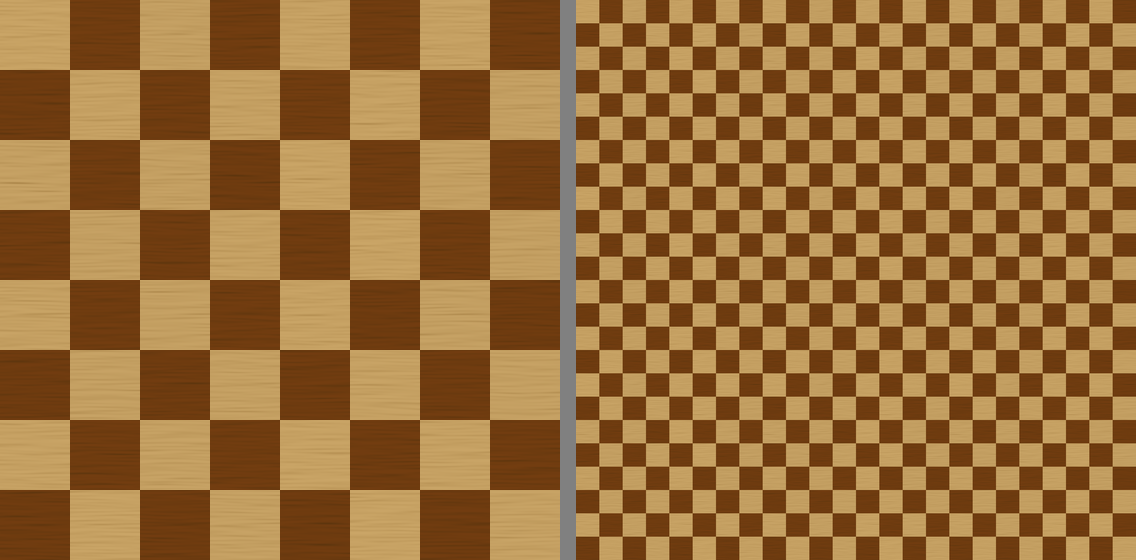
Left, the tile; right, the same tile 3 across and 3 down.
A WebGL 1 fragment shader for this pattern:

```glsl
precision highp float;
// Wooden chequerboard of 8 by 8 squares, dark in the lower left corner.
// Each square is a separate piece of timber with horizontal grain built
// from layered sines; the grain is cut at the square edges, so it tiles.

uniform vec2 u_resolution;

const float SQUARES = 8.0;
const float TAU = 6.28318;
const int GRAIN_LAYERS = 10;

const vec3 DARK_WOOD = vec3(0.432, 0.232, 0.060);
const vec3 LIGHT_WOOD = vec3(0.770, 0.626, 0.384);
const vec3 DARK_STREAK = vec3(0.026, 0.009, 0.003);
const vec3 LIGHT_STREAK = vec3(0.024, 0.025, 0.024);

float hash(vec2 cell, float seed) {
  return fract(sin(dot(cell, vec2(12.99, 78.23)) + seed * 37.72) * 4375.85);
}

// Signed coverage along one axis: -1 or 1 inside a square, 0 on its edge.
float squareWave(float x, float pixel) {
  float side = 1.0 - 2.0 * mod(floor(x), 2.0);
  float edge = 0.5 - abs(fract(x) - 0.5);
  return side * clamp(2.0 * edge / pixel, 0.0, 1.0);
}

// Long, gently bent streaks that swell and fade along the grain.
float woodGrain(vec2 p, vec2 cell) {
  float sum = 0.0;
  for (int i = 0; i < GRAIN_LAYERS; i++) {
    float layer = float(i);
    float a = hash(cell, layer + 1.0);
    float b = hash(cell, layer + 21.0);
    float c = hash(cell, layer + 41.0);
    float frequency = mix(18.0, 140.0, (layer + a) / float(GRAIN_LAYERS));
    float bend = 1.1 * sin(p.x * (2.0 + 3.0 * b) + TAU * c);
    float fadePhase = p.x * (2.0 + 4.0 * c) + p.y * (5.0 + 14.0 * b);
    float fade = 0.5 + 0.5 * sin(fadePhase + TAU * a);
    sum += fade * sin(frequency * p.y + bend + TAU * b);
  }
  return sum / 3.0;
}

vec3 timber(vec3 base, vec3 streak, float grain, float tone) {
  return base * (1.0 + 0.02 * tone) + streak * grain;
}

void main() {
  vec2 board = SQUARES * gl_FragCoord.xy / u_resolution;
  vec2 pixel = SQUARES / u_resolution;
  vec2 cell = mod(floor(board), SQUARES);

  // Grain and overall tone of this square
  float grain = woodGrain(fract(board), cell);
  grain -= 0.35 * grain * grain;
  float tone = hash(cell, 71.0) - 0.5;

  // Alternate the two timbers with smoothed edges
  float checker = squareWave(board.x, pixel.x) * squareWave(board.y, pixel.y);
  vec3 dark = timber(DARK_WOOD, DARK_STREAK, grain, tone);
  vec3 light = timber(LIGHT_WOOD, LIGHT_STREAK, grain, tone);
  gl_FragColor = vec4(mix(light, dark, 0.5 + 0.5 * checker), 1.0);
}
```
